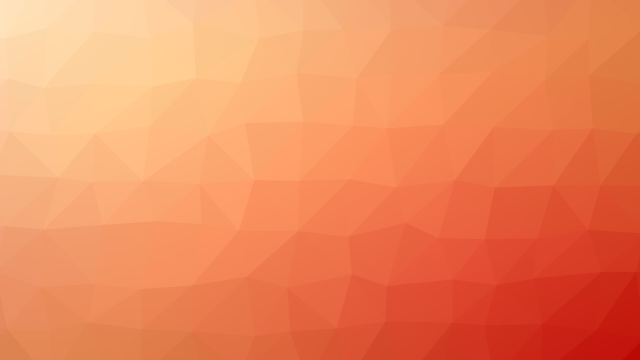
This background is drawn by a WebGL 1 fragment shader. Its source:

```glsl
precision highp float;
// Low-poly mesh of jittered triangles shading from cream through orange to deep red.

uniform vec2 u_resolution;

vec2 hash2(vec2 p) {
  vec3 q = fract(vec3(p.xyx) * vec3(0.1031, 0.1030, 0.0973));
  q += dot(q, q.yzx + 33.33);
  return fract((q.xx + q.yz) * q.zy);
}

// Mesh space has unit cells and its y axis points down.
vec2 meshVertex(vec2 id) {
  return id + (hash2(id + 17.0) - 0.5) * vec2(0.46, 0.37);
}

vec2 meshToCanvas(vec2 m) {
  float aspect = u_resolution.x / u_resolution.y;
  return vec2(m.x / (7.27 * aspect), (m.y + 0.6) / 7.2);
}

// Diagonal colour ramp, bent towards the two side corners.
vec3 gradientColor(vec2 uv) {
  float along = 0.5 * (uv.x + uv.y);
  float across = uv.x - uv.y;
  vec3 color = mix(vec3(1.0, 0.89, 0.74), vec3(1.0, 0.79, 0.55), clamp(along * 4.0, 0.0, 1.0));
  color = mix(color, vec3(0.99, 0.57, 0.37), clamp(along * 4.0 - 1.0, 0.0, 1.0));
  color = mix(color, vec3(0.88, 0.29, 0.19), clamp(along * 4.0 - 2.0, 0.0, 1.0));
  color = mix(color, vec3(0.74, 0.04, 0.02), clamp(along * 4.0 - 3.0, 0.0, 1.0));
  vec3 bend = vec3(0.0, 1.04, 0.28) * (along - 0.5) - vec3(0.12, 0.06, 0.07);
  return color + across * across * bend - across * vec3(0.0, 0.01, 0.025);
}

// Signed distance to the line a-b, positive on its right-hand side.
float edgeDistance(vec2 p, vec2 a, vec2 b) {
  vec2 dir = normalize(b - a);
  return dir.x * (p.y - a.y) - dir.y * (p.x - a.x);
}

// Adds one facet as premultiplied colour and antialiased coverage.
vec4 facet(vec2 p, vec2 a, vec2 b, vec2 c, float pixel) {
  float d = min(edgeDistance(p, a, b), min(edgeDistance(p, b, c), edgeDistance(p, c, a)));
  float coverage = clamp(d / pixel + 0.5, 0.0, 1.0);
  vec2 center = (a + b + c) / 3.0;
  vec3 color = gradientColor(meshToCanvas(mix(center, p, 0.3)));
  color += (hash2(floor(center * 40.0)).x - 0.5) * 0.02;
  return vec4(color, 1.0) * coverage;
}

void main() {
  vec2 uv = gl_FragCoord.xy / u_resolution.y;
  vec2 p = vec2(uv.x * 7.27, (1.0 - uv.y) * 7.2 - 0.6);
  float pixel = 7.2 / u_resolution.y;
  vec4 sum = vec4(0.0);

  // Split each nearby cell along its shorter diagonal.
  for (int j = -1; j <= 1; j++) {
    for (int i = -1; i <= 1; i++) {
      vec2 id = floor(p) + vec2(float(i), float(j));
      vec2 a = meshVertex(id);
      vec2 b = meshVertex(id + vec2(1.0, 0.0));
      vec2 c = meshVertex(id + vec2(1.0, 1.0));
      vec2 d = meshVertex(id + vec2(0.0, 1.0));
      if (distance(a, c) + 0.08 < distance(b, d)) {
        sum += facet(p, a, b, c, pixel) + facet(p, a, c, d, pixel);
      } else {
        sum += facet(p, a, b, d, pixel) + facet(p, b, c, d, pixel);
      }
    }
  }

  gl_FragColor = vec4(clamp(sum.rgb / max(sum.a, 0.001), 0.0, 1.0), 1.0);
}
```
